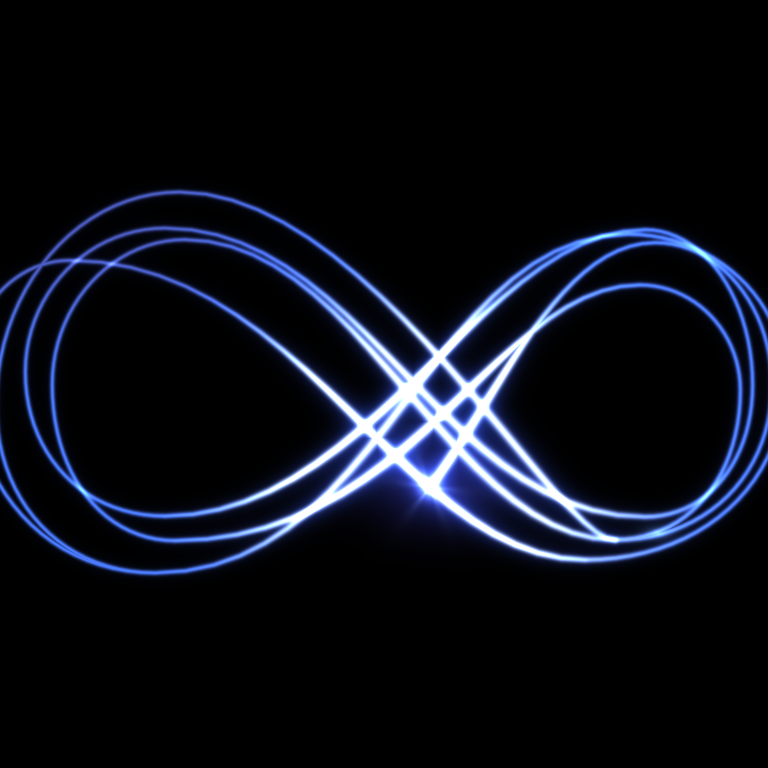
This background is drawn by a Shadertoy shader. Its source:

```glsl
// Blue light trails forming a layered figure-eight on black.
// Each ribbon joins cubic sweeps and rounded end caps; distance to them gives
// a bright core and a soft halo, hottest around the central crossing.

float segmentDist2(vec2 p, vec2 a, vec2 b) {
    vec2 pa = p - a, ba = b - a;
    vec2 offset = pa - ba * clamp(dot(pa, ba) / max(dot(ba, ba), 1e-8), 0.0, 1.0);
    return dot(offset, offset);
}

// Distance to a cubic curve, followed as short chords
float curve(vec2 p, vec2 a, vec2 b, vec2 c, vec2 d) {
    const int STEPS = 22;
    float best = 10.0;
    vec2 last = a;
    for (int i = 1; i <= STEPS; i++) {
        float t = float(i) / float(STEPS), s = 1.0 - t;
        vec2 next = s * s * s * a + 3.0 * s * s * t * b + 3.0 * s * t * t * c + t * t * t * d;
        best = min(best, segmentDist2(p, last, next));
        last = next;
    }
    return sqrt(best);
}

// S-shaped sweep, level at both ends; pull holds the two handle x positions
float sweep(vec2 p, vec2 a, vec2 b, vec2 pull) {
    return curve(p, a, vec2(pull.x, a.y), vec2(pull.y, b.y), b);
}

// Rounded end of a loop: top to outermost side to bottom
float cap(vec2 p, vec2 top, vec2 side, vec2 bottom) {
    float upper = curve(p, top, vec2(mix(top.x, side.x, 0.55), top.y),
                        vec2(side.x, mix(side.y, top.y, 0.55)), side);
    float lower = curve(p, side, vec2(side.x, mix(side.y, bottom.y, 0.58)),
                        vec2(mix(bottom.x, side.x, 0.58), bottom.y), bottom);
    return min(upper, lower);
}

// x: narrow core, y: wide halo
vec2 glow(float d, float width) {
    return vec2(exp(-d * d / (width * width)), exp(-d / (width * 1.9)));
}

void mainImage(out vec4 fragColor, in vec2 fragCoord) {
    vec2 p = (fragCoord - 0.5 * iResolution.xy) / min(iResolution.x, iResolution.y) + 0.5;

    // Heat widens and whitens the trails near the crossing
    vec2 q = (p - vec2(0.57, 0.41)) / vec2(0.25, 0.19);
    float heat = exp(-dot(q, q));
    float width = mix(0.0030, 0.0058, heat);

    // Outer ribbon: two falling sweeps share one rising sweep
    vec2 outerLow = vec2(0.202, 0.254), outerHigh = vec2(0.818, 0.695);
    vec2 tallTop = vec2(0.234, 0.750), flatTop = vec2(0.091, 0.661);
    vec2 innerEnd = vec2(0.801, 0.297), outerEnd = vec2(0.762, 0.271);
    float outer = sweep(p, tallTop, innerEnd, vec2(0.485, 0.724));
    outer = min(outer, sweep(p, outerLow, outerHigh, vec2(0.503, 0.559)));
    outer = min(outer, cap(p, tallTop, vec2(-0.005, 0.473), outerLow));
    outer = min(outer, cap(p, flatTop, vec2(-0.039, 0.518), outerLow));
    outer = min(outer, cap(p, outerHigh, vec2(1.022, 0.505), outerEnd));
    float shallow = sweep(p, flatTop, outerEnd, vec2(0.397, 0.528));

    // Middle ribbon
    vec2 midTop = vec2(0.215, 0.703), midLow = vec2(0.215, 0.328);
    vec2 midHigh = vec2(0.840, 0.701), midEnd = vec2(0.840, 0.327);
    float middle = min(cap(p, midTop, vec2(0.033, 0.516), midLow),
                       cap(p, midHigh, vec2(0.980, 0.499), midEnd));
    middle = min(middle, sweep(p, midTop, midEnd, vec2(0.477, 0.574)));
    float rising = sweep(p, midLow, midHigh, vec2(0.484, 0.632));

    // Inner ribbon, with a steep trail that leaves the flare
    vec2 innerTop = vec2(0.241, 0.688), innerLow = vec2(0.228, 0.296);
    vec2 innerHigh = vec2(0.833, 0.629), steepHigh = vec2(0.853, 0.684);
    vec2 flare = vec2(0.560, 0.366);
    float inner = min(cap(p, innerTop, vec2(0.068, 0.499), innerLow),
                      cap(p, innerHigh, vec2(0.964, 0.492), innerEnd));
    inner = min(inner, cap(p, steepHigh, vec2(1.005, 0.499), innerEnd));
    inner = min(inner, sweep(p, innerTop, innerEnd, vec2(0.471, 0.590)));
    float lifted = sweep(p, innerLow, innerHigh, vec2(0.542, 0.646));
    float steep = curve(p, flare, vec2(0.651, 0.486), vec2(0.729, 0.684), steepHigh);

    // Crossings add up; trails that meet end to end blend by their nearest distance
    vec2 light = glow(min(outer, shallow), width) + glow(min(middle, rising), width)
               + glow(min(inner, min(lifted, steep)), width);
    light += heat * (glow(shallow, width) + glow(rising, width) + glow(lifted, width)
                   + glow(steep, width)) * 0.5;

    // Dusky violet at upper left, clear blue elsewhere, white when hot
    float dusk = smoothstep(0.45, 0.70, p.y) * smoothstep(0.50, 0.15, p.x);
    vec3 trail = mix(vec3(0.27, 0.45, 0.92), vec3(0.27, 0.32, 0.65), dusk);
    trail = mix(trail, vec3(0.92, 0.98, 1.05), smoothstep(0.02, 0.65, heat));
    vec3 color = light.x * trail + light.y * vec3(0.10, 0.17, 0.48) * (0.25 + 1.1 * heat);

    // Violet haze and a small star where the steep trail begins
    vec2 f = p - flare;
    float r = length(f);
    float rays = pow(abs(cos(3.0 * atan(f.y, f.x) + 0.4)), 10.0);
    vec2 h = (f - vec2(0.008, 0.005)) / vec2(0.080, 0.055);
    color += vec3(0.10, 0.11, 0.36) * exp(-dot(h, h));
    color += vec3(0.55, 0.65, 1.0) * (exp(-r * r / 0.00018) + 0.5 * rays * exp(-r / 0.020));

    // Faint glint on the lower right bend
    color += vec3(0.25, 0.38, 0.60) * exp(-length((p - vec2(0.857, 0.306)) / vec2(0.012, 0.006)));

    fragColor = vec4(clamp(color, 0.0, 1.0), 1.0);
}
```
